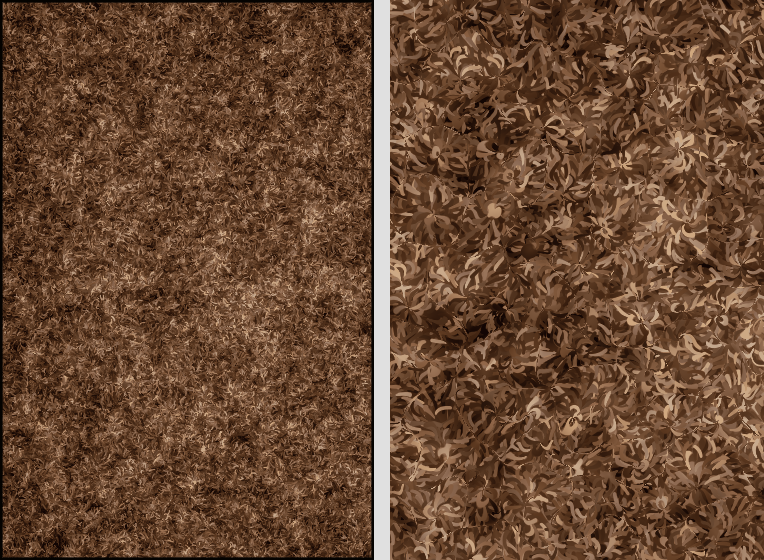
Left: the whole. Right: its middle third, enlarged.
Write a WebGL 2 fragment shader that draws this texture.

```glsl
#version 300 es
precision highp float;
// Deep brown pile carpet: soft tufts fan out short, fine fibres that are
// painted in layers from dark roots to bright tips. The summed tone indexes
// a brown colour ramp; uneven light and a thin black frame finish it.

#define TUFT_SIZE 0.029
#define FIBRE_CELL 0.0080
#define FIBRE_HALF_LENGTH 0.0053
#define FIBRE_HALF_WIDTH 0.0011
#define FIBRE_LAYERS 5
#define FIBRE_CONTRAST 4.6
#define FIBRE_SPREAD 1.7
#define TUFT_CONTRAST 1.0
#define LIGHT_FALLOFF 1.6
#define MEAN_TONE 2.55
#define FRAME_WIDTH 0.0048

uniform vec2 u_resolution;
out vec4 fragColor;

vec3 hash3(vec2 cell) {
  vec3 h = fract(cell.xyx * vec3(0.1031, 0.1030, 0.0973));
  h += dot(h, h.yxz + 33.33);
  return fract((h.xxy + h.yzz) * h.zyx);
}

float noise(vec2 p) {
  vec2 cell = floor(p), f = fract(p);
  f = f * f * (3.0 - 2.0 * f);
  float low = mix(hash3(cell).x, hash3(cell + vec2(1, 0)).x, f.x);
  float high = mix(hash3(cell + vec2(0, 1)).x, hash3(cell + vec2(1, 1)).x, f.x);
  return mix(low, high, f.y);
}

float fbm(vec2 p) {
  float sum = 0.0, amplitude = 0.5;
  for (int i = 0; i < 3; i++) {
    sum += amplitude * noise(p);
    p = p * 2.1 + 17.3;
    amplitude *= 0.5;
  }
  return sum / 0.875;
}

// Blended offset from the nearby tuft centres (xy) and tuft tone (z).
vec3 tuftField(vec2 p) {
  vec2 warp = vec2(noise(p * 45.0), noise(p * 45.0 + 71.0)) - 0.5;
  vec2 q = p / TUFT_SIZE + warp * 0.8 + 20.0;
  vec2 cell = floor(q);
  vec4 sum = vec4(0.0);
  for (int y = -1; y <= 1; y++)
    for (int x = -1; x <= 1; x++) {
      vec2 id = cell + vec2(x, y);
      vec3 rnd = hash3(id + 300.0);
      vec2 offset = q - id - 0.1 - 0.8 * rnd.xy;
      float weight = exp(-14.0 * dot(offset, offset)) + 1e-5;
      sum += weight * vec4(offset, rnd.z * 1.4 - 0.7, 1.0);
    }
  vec3 tuft = sum.xyz / sum.w;
  tuft.z += 1.7 * (0.38 - length(tuft.xy)) + 0.5 * tuft.y;
  return tuft;
}

// Layered strokes along a heading: x is tone, y is a hue shift.
vec2 fibres(vec2 p, float heading, float pixel) {
  vec2 shade = vec2(-1.3, 0.0);
  for (int layer = 0; layer < FIBRE_LAYERS; layer++) {
    float depth = float(layer);
    vec2 q = p / FIBRE_CELL + depth * vec2(0.37, 0.61) + 10.0;
    vec2 cell = floor(q);
    for (int y = -1; y <= 1; y++)
      for (int x = -1; x <= 1; x++) {
        vec2 id = cell + vec2(x, y);
        vec3 place = hash3(id + depth * 211.0);
        vec3 look = hash3(id + depth * 157.0 + 500.0);
        float angle = heading + (place.z - 0.5) * FIBRE_SPREAD;
        vec2 axis = vec2(cos(angle), sin(angle));
        vec2 r = (q - id - place.xy) * FIBRE_CELL;
        r = vec2(dot(r, axis), dot(r, vec2(-axis.y, axis.x)));
        r.y += (look.y - 0.5) * 80.0 * r.x * r.x;
        float halfLength = FIBRE_HALF_LENGTH * (0.6 + 0.4 * look.z);
        float d = length(vec2(max(abs(r.x) - halfLength, 0.0), r.y));
        float cover = clamp((FIBRE_HALF_WIDTH - d) / pixel + 0.5, 0.0, 1.0);
        float tone = FIBRE_CONTRAST * (look.x - 0.5) + 0.2 * (depth - 3.0);
        shade = mix(shade, vec2(tone, look.y - 0.5), cover);
      }
  }
  return shade;
}

vec3 brownRamp(float tone) {
  vec3 ramp[6] = vec3[6](
    vec3(0.13, 0.06, 0.03), vec3(0.25, 0.14, 0.07), vec3(0.35, 0.22, 0.13),
    vec3(0.45, 0.31, 0.21), vec3(0.56, 0.41, 0.31), vec3(0.70, 0.56, 0.44));
  float t = clamp(tone, -0.5, 5.7);
  int i = int(clamp(floor(t), 0.0, 4.0));
  return mix(ramp[i], ramp[i + 1], t - float(i));
}

void main() {
  vec2 p = gl_FragCoord.xy / u_resolution.y;
  vec2 size = vec2(u_resolution.x / u_resolution.y, 1.0);

  // Tufts set the heading; a slight upward lean keeps the pile brushed.
  vec3 tuft = tuftField(p);
  vec2 flow = tuft.xy + vec2(0.04, 0.10);
  float heading = atan(flow.y, flow.x) + 1.4 * (noise(p * 60.0) - 0.5);
  vec2 fibre = fibres(p, heading, 1.0 / u_resolution.y);

  // Broad light, brightest right of the middle, with worn patches.
  vec2 fromLight = p / size - vec2(0.60, 0.47);
  float light = 0.35 - LIGHT_FALLOFF * dot(fromLight, fromLight);
  light += 1.3 * (fbm(p * 7.0 + 4.0) - 0.5) + 1.1 * (noise(p * 75.0 + 9.0) - 0.5);

  float tone = MEAN_TONE + light + TUFT_CONTRAST * tuft.z + fibre.x;
  vec3 colour = brownRamp(tone) * (1.0 + fibre.y * vec3(0.05, -0.02, -0.14));

  // Thin dark frame with a soft inner edge.
  vec2 inset = min(p, size - p);
  float inside = smoothstep(0.6, 1.4, min(inset.x, inset.y) / FRAME_WIDTH);
  fragColor = vec4(mix(vec3(0.02, 0.01, 0.005), colour, inside), 1.0);
}
```
